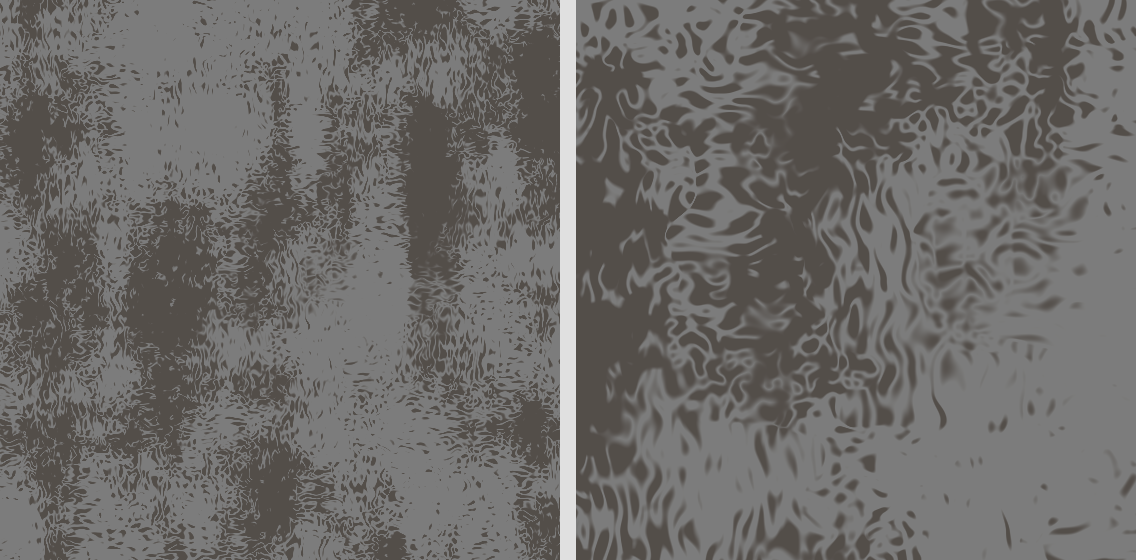
Left: the whole. Right: its middle third, enlarged.
Reproduce this texture procedurally as a WebGL 1 fragment shader.

```glsl
precision highp float;
// Worn grey paint over dark brown: woven scratches, vertical streaks and bare patches.
uniform vec2 u_resolution;

const vec3 PAINT = vec3(0.488, 0.488, 0.486);
const vec3 BARE = vec3(0.325, 0.304, 0.286);

float hash(vec2 p) {
  vec3 q = fract(vec3(p.xyx) * 0.1031);
  q += dot(q, q.yzx + 33.33);
  return fract((q.x + q.y) * q.z);
}

// Smooth value noise centred on zero, from -0.5 to 0.5.
float valueNoise(vec2 p, float seed) {
  vec2 cell = floor(p) + seed;
  vec2 f = fract(p);
  vec2 u = f * f * (3.0 - 2.0 * f);
  float low = mix(hash(cell), hash(cell + vec2(1.0, 0.0)), u.x);
  float high = mix(hash(cell + vec2(0.0, 1.0)), hash(cell + vec2(1.0)), u.x);
  return mix(low, high, u.y) - 0.5;
}

float slope(vec2 cell, vec2 offset) {
  float angle = 6.2832 * hash(cell);
  return dot(vec2(cos(angle), sin(angle)), offset);
}

float gradientNoise(vec2 p, float seed) {
  vec2 cell = floor(p) + seed;
  vec2 f = fract(p);
  vec2 u = f * f * f * (f * (f * 6.0 - 15.0) + 10.0);
  vec2 e = vec2(1.0, 0.0);
  float low = mix(slope(cell, f), slope(cell + e, f - e), u.x);
  float high = mix(slope(cell + e.yx, f - e.yx), slope(cell + e.xx, f - e.xx), u.x);
  return mix(low, high, u.y);
}

// Amount of paint left: tall streaks, wide bands and ragged patches.
float paintCover(vec2 p) {
  float streak = valueNoise(p * vec2(20.0, 4.0), 11.0);
  float column = valueNoise(p * vec2(9.0, 2.5), 37.0);
  float band = valueNoise(p * vec2(4.0, 13.0), 59.0);
  float patches = valueNoise(p * 9.0, 83.0);
  float ragged = valueNoise(p * vec2(42.0, 34.0), 107.0);
  return 0.50 + 0.85 * streak + 0.75 * column + 0.75 * band
       + 0.70 * patches + 0.50 * ragged;
}

// Thread field: near zero along fine lines that run upright, level or freely.
float threads(vec2 p) {
  vec2 bend = vec2(valueNoise(p * 60.0, 131.0), valueNoise(p * 60.0, 157.0));
  vec2 q = p + 0.009 * bend;
  float upright = gradientNoise(q * vec2(125.0, 42.0), 181.0);
  float level = gradientNoise(q * vec2(48.0, 118.0), 211.0);
  float free = gradientNoise(q * 105.0, 239.0);
  float lean = valueNoise(p * vec2(14.0, 8.0), 263.0)
             + 0.5 * valueNoise(p * 38.0, 281.0);
  float weave = mix(level, free, smoothstep(-0.17, -0.10, lean));
  return 2.0 * abs(mix(weave, upright, smoothstep(0.06, 0.13, lean)));
}

// Smudged haze gathered in a loose band near the middle.
float smudge(vec2 p) {
  vec2 d = (p - vec2(0.62, 0.50)) / vec2(0.34, 0.15);
  float cloud = valueNoise(p * 13.0, 307.0) + 0.5 * valueNoise(p * 29.0, 331.0);
  return exp(-dot(d, d)) * smoothstep(-0.05, 0.25, cloud);
}

void main() {
  vec2 p = gl_FragCoord.xy / min(u_resolution.x, u_resolution.y);
  float cover = paintCover(p);
  float haze = smudge(p);

  // Threads widen until they merge, leaving only specks of bare ground.
  float softness = mix(0.15, 0.50, haze);
  float gap = threads(p) - max(cover, 0.22);
  float paint = 1.0 - smoothstep(-softness, softness, gap);

  // Broken threads fade out inside the barest patches.
  float breaks = 0.55 * gradientNoise(p * vec2(80.0, 70.0), 353.0);
  float edge = mix(0.06, 0.25, haze);
  paint *= smoothstep(-edge, edge, cover + breaks - 0.08);

  gl_FragColor = vec4(mix(BARE, PAINT, paint), 1.0);
}
```
